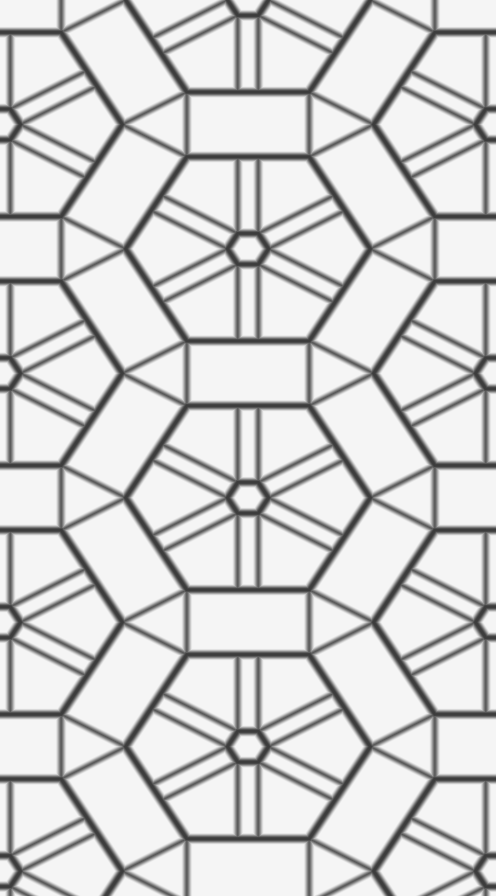
Write a Shadertoy shader that draws this pattern.

```glsl
const vec2 CELL = vec2(1.7320508, 1.0);

// Offset from the nearest hexagon centre; centres are one unit apart
vec2 hexCell(vec2 p) {
    vec2 a = mod(p + 0.5 * CELL, CELL) - 0.5 * CELL;
    vec2 b = mod(p, CELL) - 0.5 * CELL;
    return dot(a, a) < dot(b, b) ? a : b;
}

// Fold six sectors into one: x runs along the side, y away from the centre
vec2 foldSector(vec2 p) {
    p = abs(p);
    vec2 turned = vec2(abs(dot(p, vec2(0.5, -0.8660254))), dot(p, vec2(0.8660254, 0.5)));
    return turned.y > p.y ? turned : p;
}

float stroke(float dist, float halfWidth, float soft) {
    return 1.0 - smoothstep(halfWidth - soft, halfWidth + soft, dist);
}

void mainImage(out vec4 fragColor, in vec2 fragCoord) {
    // One period across and 3.6 down, slightly widened hexagons
    vec2 uv = fragCoord / iResolution.xy;
    vec2 p = foldSector(hexCell((uv - vec2(0.5, 1.0)) * vec2(CELL.x, 3.6)));
    float soft = max(0.0115, 3.6 / iResolution.y);

    float hub = 0.062;
    float rim = 0.370;

    // Heavy hub and rim hexagons
    float heavy = stroke(min(abs(p.y - hub), abs(p.y - rim)), 0.0135, soft);

    // Paired spokes inside the rim, ends of the bridging rectangles outside it
    float sideX = (p.y < rim ? hub : rim) / CELL.x;
    float thin = stroke(abs(p.x - sideX), 0.0092, soft) * step(hub, p.y);

    float ink = max(heavy, 0.87 * thin);
    fragColor = vec4(vec3(mix(0.96, 0.235, ink)), 1.0);
}
```
